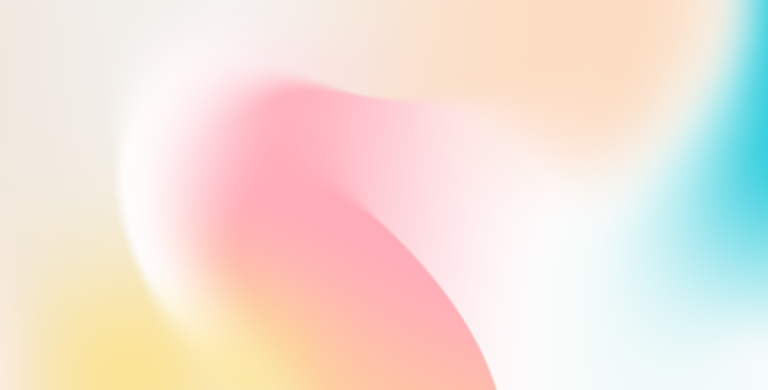
Give the GLSL for this background, as a WebGL 1 fragment shader.

```glsl
precision highp float;

uniform vec2 u_resolution;

const vec2 CANVAS = vec2(1.97, 1.0);

const vec3 BEIGE = vec3(0.940, 0.907, 0.870);
const vec3 PEARL = vec3(0.950, 0.935, 0.920);
const vec3 PEACH = vec3(0.990, 0.868, 0.765);
const vec3 WHITE = vec3(0.995, 0.985, 0.985);
const vec3 BLUSH = vec3(0.985, 0.930, 0.900);
const vec3 WARM_MIST = vec3(0.990, 0.895, 0.850);
const vec3 PINK = vec3(1.000, 0.675, 0.730);
const vec3 APRICOT = vec3(0.995, 0.785, 0.635);
const vec3 YELLOW = vec3(0.985, 0.890, 0.590);
const vec3 CREAM = vec3(0.990, 0.910, 0.640);
const vec3 AQUA = vec3(0.950, 0.982, 0.980);
const vec3 CYAN = vec3(0.180, 0.800, 0.865);

const float RIM_SOFTNESS = 0.020;
const float CREST_SOFTNESS = 0.008;
const float LOBE_SOFTNESS = 0.005;

float glow(vec2 p, vec2 centre, vec2 radii) {
    vec2 d = (p - centre) / radii;
    return exp(-dot(d, d));
}

float softEdge(float dist, float softness) {
    float s = max(softness, 1.0 / u_resolution.y);
    return smoothstep(-s, s, dist);
}

// Beige to peach, with a yellow pool at the lower left
vec3 backdrop(vec2 p) {
    vec3 color = mix(BEIGE, PEARL, smoothstep(-0.1, 0.4, p.x + 0.1 * (p.y - 0.6)));
    color = mix(color, PEACH, smoothstep(0.55, 1.4, p.x + 0.12 * (0.85 - p.y)));
    color = mix(color, YELLOW, glow(p, vec2(0.34, 0.03), vec2(0.32, 0.33)));
    return mix(color, BLUSH, 0.8 * glow(p, vec2(-0.03, 0.05), vec2(0.1, 0.33)));
}

// Distance to the right of the curved white rim
float rimDistance(vec2 p) {
    float h = p.y - 0.56;
    return p.x - (0.303 + 0.9 * h * h);
}

// Coverage below the wavy upper crest
float crestMask(vec2 p) {
    float hump = (p.x - 0.74) / 0.17;
    float fall = max(p.x - 1.15, 0.0);
    float crest = 0.741 + 0.05 * exp(-hump * hump) - 0.9 * fall * fall;
    float away = p.x - 0.95;
    float softness = min(CREST_SOFTNESS + 0.75 * away * away, 0.25);
    return softEdge(crest - p.y, softness);
}

// Coverage left of the lobe's arc, which dissolves towards its top
float lobeMask(vec2 p) {
    float arc = 1.274 - 0.31 * p.y - 0.89 * p.y * p.y;
    float slope = 0.31 + 1.78 * p.y;
    float dist = (arc - p.x) / sqrt(1.0 + slope * slope);
    return softEdge(dist, LOBE_SOFTNESS + 0.1 * smoothstep(0.42, 0.64, p.y));
}

vec3 lobeColor(vec2 p) {
    float height = p.y + 0.4 * (p.x - 0.75);
    vec3 color = mix(PINK, APRICOT, 1.0 - smoothstep(-0.05, 0.5, height));
    return mix(color, YELLOW, glow(p, vec2(0.6, -0.02), vec2(0.22, 0.25)));
}

// Pink to white, warmer under the crest
vec3 fanColor(vec2 p) {
    vec3 color = mix(PINK, WHITE, smoothstep(0.62, 1.5, p.x + 0.15 * (0.75 - p.y)));
    float warmth = smoothstep(0.4, 0.75, p.y) * smoothstep(1.0, 1.4, p.x);
    return mix(color, WARM_MIST, 0.8 * warmth);
}

// Left limit of the cyan light
float cyanStart(float y) {
    return 1.41 + 0.38 * smoothstep(0.25, 1.0, y);
}

float cyanLight(vec2 p) {
    float fade = smoothstep(-0.1, 0.62, p.y + 0.15 * (1.8 - p.x));
    return smoothstep(cyanStart(p.y), 2.02, p.x) * fade;
}

void main() {
    vec2 p = gl_FragCoord.xy / u_resolution * CANVAS;
    vec3 color = backdrop(p);

    // White halo around the swirl, tinted pink above the crest
    float rim = rimDistance(p);
    float rimSoftness = RIM_SOFTNESS + 0.12 * smoothstep(0.55, 0.95, p.y)
                      + 0.06 * (1.0 - smoothstep(0.05, 0.3, p.y));
    float halo = softEdge(rim, rimSoftness);
    halo *= 1.0 - smoothstep(0.5, 1.05, p.x);
    halo *= 1.0 - 0.65 * smoothstep(0.8, 1.0, p.y);
    color = mix(color, mix(CREAM, WHITE, smoothstep(0.0, 0.35, p.y)), halo);
    color = mix(color, PINK, 0.2 * glow(p, vec2(0.74, 0.8), vec2(0.22, 0.12)));

    // Pink swirl: the lobe in front of the fan
    vec3 swirl = mix(fanColor(p), lobeColor(p), lobeMask(p));
    float reach = 0.28 + 0.18 * smoothstep(0.3, 0.7, p.y);
    color = mix(color, swirl, smoothstep(0.02, reach, rim) * crestMask(p));

    // Cyan light inside a pale veil, and the warm lower right corner
    float start = cyanStart(p.y);
    float veil = smoothstep(start - 0.15, start + 0.22, p.x);
    color = mix(color, mix(AQUA, CYAN, pow(cyanLight(p), 1.4)), veil);
    color = mix(color, WHITE, 0.6 * glow(p, vec2(1.97, 0.08), vec2(0.15, 0.1)));

    gl_FragColor = vec4(color, 1.0);
}
```
